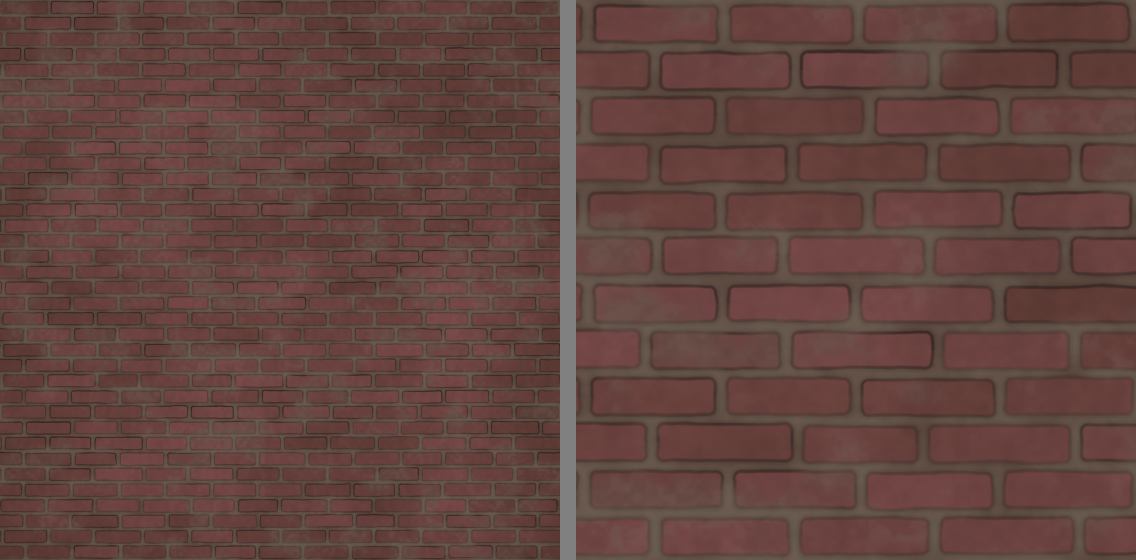
Left: the whole. Right: its middle third, enlarged.
Write a Shadertoy shader that draws this texture.

```glsl
// Weathered red brick wall in running bond, with rounded bricks and worn mortar.

const vec2 BRICKS = vec2(12.0, 36.0);       // repeats across and down
const float ASPECT = 3.0;                   // brick cell width in row heights
const vec2 JOINT = vec2(0.27, 0.235);       // mortar widths in row heights
const float CORNER = 0.13;                  // corner radius in row heights
const float JOINT_SHIFT = 0.12;             // random joint offset, share of a cell
const float EDGE_WOBBLE = 0.09;             // unevenness of brick edges
const float LINE_WIDTH = 0.035;             // dark rim half width
const float GRAIN = 0.10;                   // fine surface contrast
const vec3 BRICK_BROWN = vec3(0.375, 0.235, 0.212);
const vec3 BRICK_ROSE = vec3(0.452, 0.277, 0.275);
const vec3 MORTAR_DARK = vec3(0.352, 0.275, 0.238);
const vec3 MORTAR_LIGHT = vec3(0.405, 0.345, 0.300);
const vec3 DUST = vec3(0.430, 0.335, 0.315);

float hash(vec2 p) {
    return fract(sin(dot(p, vec2(127.1, 311.7))) * 43758.5453);
}

// Value noise that wraps after one canvas
float noise(vec2 uv, vec2 period) {
    vec2 p = uv * period, i = floor(p), f = fract(p);
    f = f * f * (3.0 - 2.0 * f);
    vec2 a = mod(i, period), b = mod(i + 1.0, period);
    return mix(mix(hash(a), hash(vec2(b.x, a.y)), f.x),
               mix(hash(vec2(a.x, b.y)), hash(b), f.x), f.y);
}

float fbm(vec2 uv, vec2 period) {
    float sum = 0.0, weight = 0.5;
    for (int i = 0; i < 4; i++) {
        sum += weight * noise(uv, period);
        period *= 2.0;
        weight *= 0.5;
    }
    return sum / 0.9375;
}

float jointShift(float column, float row) {
    return JOINT_SHIFT * hash(vec2(mod(column, BRICKS.x), row) + 3.7);
}

float roundedBox(vec2 p, vec2 halfSize, float radius) {
    vec2 q = abs(p) - halfSize + radius;
    return length(max(q, 0.0)) + min(max(q.x, q.y), 0.0) - radius;
}

void mainImage(out vec4 fragColor, in vec2 fragCoord) {
    vec2 uv = fragCoord / iResolution.xy;
    float pixel = BRICKS.y / iResolution.y;

    // Brick cell: every second row moves by half, each joint by a random step
    float row = floor(uv.y * BRICKS.y);
    float x = uv.x * BRICKS.x + 0.02 - 0.5 * mod(row + 1.0, 2.0);
    float column = floor(x);
    if (x - column < jointShift(column, row)) column -= 1.0;
    float left = column + jointShift(column, row);
    float right = column + 1.0 + jointShift(column + 1.0, row);
    vec2 id = vec2(mod(column, BRICKS.x), row);
    float tone = hash(id + 11.3);
    float wear = hash(id + 29.1);

    // Brick outline with uneven edges
    vec2 p = vec2((x - 0.5 * (left + right)) * ASPECT, fract(uv.y * BRICKS.y) - 0.5);
    p.y += 0.05 * (hash(id + 5.9) - 0.5);
    vec2 halfSize = 0.5 * (vec2((right - left) * ASPECT, 1.0) - JOINT);
    float d = roundedBox(p, halfSize, CORNER);
    d += EDGE_WOBBLE * (fbm(uv, vec2(48.0, 72.0)) - 0.5);
    float soft = max(pixel, 0.05);
    float brick = 1.0 - smoothstep(-soft, soft, d);

    // Stains and grain
    float stain = fbm(uv, vec2(5.0));
    float patches = fbm(uv + 0.37, vec2(22.0, 30.0));
    float grain = fbm(uv + 0.71, vec2(150.0));
    float streaks = noise(uv, vec2(130.0, 24.0));

    // Mortar
    vec3 mortar = mix(MORTAR_DARK, MORTAR_LIGHT, smoothstep(0.2, 0.7, patches));
    mortar *= 1.0 - 0.10 * smoothstep(0.15, 0.0, d);

    // Brick face, dusted and rubbed down in places
    float rose = clamp(0.15 + 0.7 * tone + 1.3 * (stain - 0.5) + 0.5 * (patches - 0.5), 0.0, 1.0);
    vec3 face = mix(BRICK_BROWN, BRICK_ROSE, rose);
    face *= 1.0 + 0.05 * (streaks - 0.5);
    float dust = smoothstep(0.5, 0.8, patches) * smoothstep(0.4, 0.65, grain);
    face = mix(face, DUST, 0.4 * dust);
    float rubbed = smoothstep(0.55, 0.85, patches + 0.3 * (wear - 0.5));
    face = mix(face, mortar, 0.45 * rubbed);

    // Thin dark rim, stronger on some bricks and along the top
    vec3 color = mix(mortar, face, brick);
    float lineWidth = max(LINE_WIDTH, 0.6 * pixel);
    float rim = 1.0 - smoothstep(0.3 * lineWidth, 1.7 * lineWidth, abs(d));
    float rimStrength = mix(0.08, 0.34, wear * smoothstep(0.25, 0.65, 1.0 - patches));
    color *= 1.0 - rim * rimStrength * (p.y > 0.0 ? 1.2 : 0.9);

    // Overall shading
    color *= 1.0 + GRAIN * (grain - 0.5) + 0.16 * (stain - 0.5);
    fragColor = vec4(color, 1.0);
}
```
